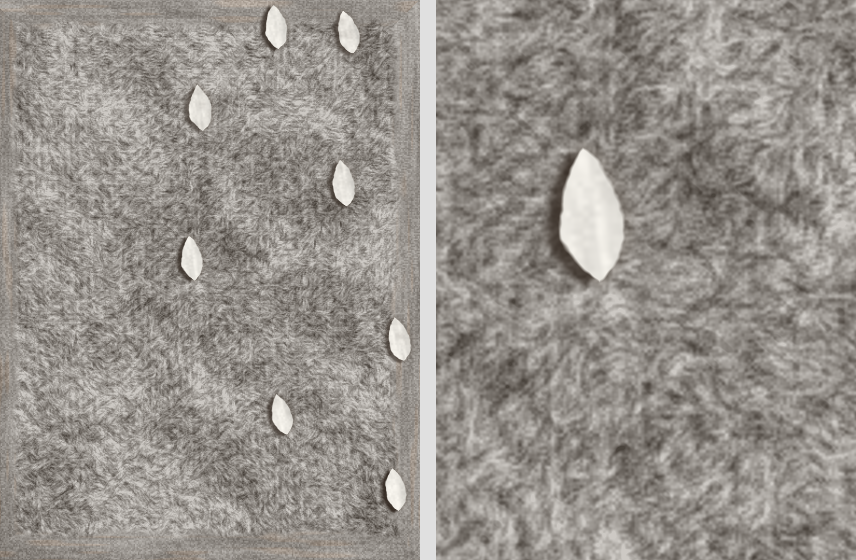
Left, the full canvas; right, a detail of the centre.
This texture is drawn by a WebGL 1 fragment shader. Its source:

```glsl
precision highp float;
// Pale petals scattered over a brushed, furry grey ground with a streaked border.
uniform vec2 u_resolution;

float hash(vec2 p) {
  return fract(sin(dot(p, vec2(127.1, 311.7))) * 43758.5453);
}

float noise(vec2 p) {
  vec2 i = floor(p), f = fract(p);
  f = f * f * (3.0 - 2.0 * f);
  return mix(mix(hash(i), hash(i + vec2(1, 0)), f.x),
             mix(hash(i + vec2(0, 1)), hash(i + vec2(1, 1)), f.x), f.y);
}

float fbm(vec2 p) {
  float sum = 0.0, amp = 0.5;
  for (int i = 0; i < 4; i++) {
    sum += amp * noise(p);
    p = mat2(1.6, 1.2, -1.2, 1.6) * p + 7.3;
    amp *= 0.55;
  }
  return sum / 1.01;
}

// Turns p so that its x axis runs along angle a
mat2 rotation(float a) {
  return mat2(cos(a), -sin(a), sin(a), cos(a));
}

// Brush direction: falling diagonals that swing over to rising ones, much broken up
vec2 brushDirection(vec2 p) {
  float a = -0.7 + 1.35 * smoothstep(0.4, 0.7, noise(p * 2.6 + 4.0));
  a += 1.4 * (noise(p * 14.0) - 0.5) + 2.6 * (noise(p * 45.0) - 0.5);
  return vec2(cos(a), sin(a));
}

// Noise averaged along the brush direction: x is fine hair, y is short dabs
vec2 brushing(vec2 p) {
  vec2 dir = brushDirection(p), sum = vec2(0.0);
  for (int i = -3; i <= 3; i++) {
    vec2 along = dir * float(i);
    sum += vec2(noise((p + along * 0.0014) * 260.0),
                noise((p + along * 0.0019) * 88.0 + 31.0));
  }
  return sum / 7.0 - 0.5;
}

vec3 stone(float t) {
  return mix(vec3(0.33, 0.305, 0.28), vec3(0.76, 0.745, 0.725), clamp(t, -0.1, 1.1));
}

vec3 ground(vec2 p) {
  vec2 brush = brushing(p);
  vec2 warp = vec2(noise(p * 9.0), noise(p * 9.0 + 50.0)) * 0.1;
  vec2 slanted = rotation(-0.6) * (p + warp);
  float t = 0.64 + 0.9 * (fbm(slanted * vec2(5.5, 9.0)) - 0.5);
  t += 0.95 * brush.x + 0.5 * brush.y;
  t -= 0.2 * smoothstep(0.66, 0.9, noise(rotation(-0.7) * p * vec2(80.0, 125.0)));
  t += 0.36 * (noise(p * 390.0) - 0.5);
  return stone(t);
}

// Border paint, dragged along each edge
vec3 border(vec2 p, bool upright) {
  vec2 s = upright ? p.yx : p;
  float streak = noise(s * vec2(7.0, 95.0)) + 0.6 * noise(s * vec2(22.0, 210.0));
  float t = 0.62 + 0.24 * (streak - 0.8) + 0.5 * (fbm(s * vec2(5.0, 16.0)) - 0.5);
  t += 0.4 * (noise(p * 300.0) - 0.5);
  vec3 rust = vec3(0.03, 0.005, -0.015) * smoothstep(0.6, 0.85, noise(s * vec2(9.0, 110.0) + 9.0));
  return stone(t) + rust;
}

// Oval with pointed ends, fuller below the middle
float petalDistance(vec2 q, vec2 size) {
  float t = q.y / size.y;
  float profile = (1.0 - t * t) * (1.0 + 0.35 * t * t);
  return abs(q.x) - size.x * profile * (1.0 - 0.2 * clamp(t, -1.0, 1.0));
}

vec3 addPetal(vec3 col, vec2 p, vec2 centre, float id) {
  float vary = hash(vec2(id, 3.7));
  vec2 q = rotation(0.08 + 0.18 * vary) * (p - centre);
  vec2 size = vec2(0.025, 0.054) * (0.9 + 0.2 * hash(vec2(id, 8.1)));
  float ragged = 0.004 * (noise(p * 60.0) - 0.5) + 0.002 * (noise(p * 180.0) - 0.5);
  float d = petalDistance(q, size) + ragged;

  // Dark hollow on the left, softer shade all round
  float hollow = petalDistance(q + vec2(0.011, 0.003), size) + ragged;
  float strength = 0.45 + 0.5 * hash(vec2(id, 5.2));
  col = mix(col, vec3(0.40, 0.36, 0.32), 0.35 * smoothstep(0.016, -0.004, d));
  col = mix(col, vec3(0.17, 0.13, 0.10), strength * smoothstep(0.007, -0.006, hollow));

  // Chalky body with lengthwise ridges and a greyer right side
  float ridge = noise(q * vec2(150.0, 24.0) + id * 9.0) - 0.5;
  float light = 0.93 + 0.08 * ridge + 0.05 * (noise(p * 210.0) - 0.5);
  light -= 0.08 * smoothstep(0.1, 1.0, q.x / size.x);
  vec3 chalk = light * vec3(1.0, 0.988, 0.96);
  float cover = 0.82 + 0.18 * smoothstep(0.1, 0.5, strength - 0.3 * noise(p * 60.0));
  return mix(col, chalk, cover * smoothstep(0.002, -0.002, d));
}

void main() {
  vec2 p = gl_FragCoord.xy / u_resolution.x;
  float height = u_resolution.y / u_resolution.x;

  // Depth inside the uneven border
  float side = min(p.x - 0.035, 0.945 - p.x);
  float level = min(p.y - 0.06, height - 0.055 - p.y);
  float inside = min(side, level) + 0.024 * (noise(p * 28.0) - 0.5);
  vec3 col = mix(border(p, side < level), ground(p), smoothstep(-0.012, 0.014, inside));

  // Petals spread evenly, crowding toward the right
  for (int i = 0; i < 8; i++) {
    float id = float(i);
    vec2 spread = fract(vec2(0.45, 0.96) + id * vec2(0.755, 0.57));
    vec2 centre = vec2(0.04 + 0.92 * sqrt(spread.x), height * (0.03 + 0.96 * spread.y));
    col = addPetal(col, p, centre, id);
  }
  gl_FragColor = vec4(col, 1.0);
}
```
